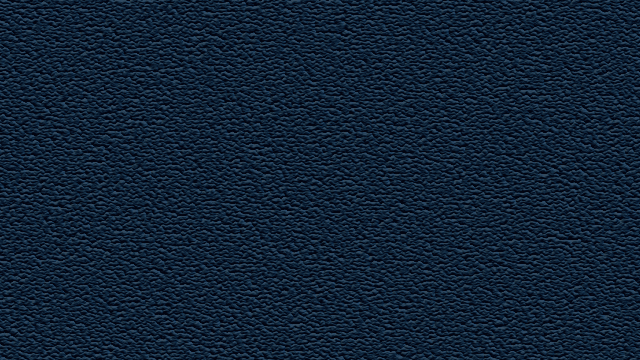
Give the GLSL for this texture, as a WebGL 2 fragment shader.

```glsl
#version 300 es
precision highp float;
// Fine navy leather grain: small embossed wrinkles lit from above.

uniform vec2 u_resolution;
out vec4 fragColor;

// Grain cells per canvas height, wider than tall
const vec2 COARSE_CELLS = vec2(72.0, 120.0);
const vec2 FINE_CELLS = vec2(112.0, 166.0);
const float COARSE_WEIGHT = 0.80;
const float FINE_WEIGHT = 0.40;
const float CREASE_SHARPNESS = 9.0;
const float CONTRAST = 8.8;
const float CRINKLE = 0.0017;      // wobble of the wrinkles
const float TINT_STRENGTH = 0.035; // drift between slate and blue
const int SAMPLES = 2;             // supersamples per axis

// Shades from crease to highlight, with the tone where each is reached
const int SHADES = 6;
const vec3 SHADE[SHADES] = vec3[SHADES](
    vec3(0.008, 0.016, 0.062),
    vec3(0.020, 0.060, 0.130),
    vec3(0.032, 0.100, 0.180),
    vec3(0.060, 0.140, 0.220),
    vec3(0.090, 0.190, 0.270),
    vec3(0.190, 0.290, 0.380));
const float TONE[SHADES] = float[SHADES](0.07, 0.23, 0.39, 0.56, 0.77, 0.98);

// Integer hash: two random values per cell
vec2 hash2(ivec2 cell, uint seed) {
    uvec2 v = uvec2(cell + 4096) + seed * uvec2(747u, 391u);
    v = v * 1664525u + 1013904223u;
    v.x += v.y * 1664525u;
    v.y += v.x * 1664525u;
    v ^= v >> 16u;
    v.x += v.y * 1664525u;
    v.y += v.x * 1664525u;
    v ^= v >> 16u;
    return vec2(v & 65535u) / 65535.0;
}

// Soft cellular noise: offset from the blended nearest grain centre.
// Its y part is the upward slope of each rounded grain.
vec2 grainSlope(vec2 p, uint seed) {
    ivec2 home = ivec2(floor(p));
    vec2 slope = vec2(0.0);
    float total = 0.0;
    for (int y = -1; y <= 1; y++) {
        for (int x = -1; x <= 1; x++) {
            ivec2 cell = home + ivec2(x, y);
            vec2 offset = p - vec2(cell) - hash2(cell, seed);
            float weight = exp(-CREASE_SHARPNESS * dot(offset, offset));
            slope += weight * offset;
            total += weight;
        }
    }
    return slope / max(total, 1e-6);
}

// Layered sines bend the grain so that wrinkles are not straight
vec2 crinkle(vec2 p) {
    return CRINKLE * vec2(
        sin(p.y * 223.0 + 2.0 * sin(p.x * 81.0)),
        sin(p.x * 307.0 + 2.0 * sin(p.y * 113.0)) * 0.7);
}

// Relief in x, tint noise in y
vec2 leather(vec2 p) {
    p += crinkle(p);
    vec2 coarse = grainSlope(p * COARSE_CELLS, 1u);
    vec2 fine = grainSlope(p * FINE_CELLS, 7u);
    float relief = COARSE_WEIGHT * (coarse.y + 0.15 * coarse.x)
                 + FINE_WEIGHT * (fine.y - 0.15 * fine.x);
    return vec2(relief, coarse.x + fine.x);
}

vec3 shadeRamp(float tone) {
    vec3 color = SHADE[0];
    for (int i = 1; i < SHADES; i++) {
        float blend = clamp((tone - TONE[i - 1]) / (TONE[i] - TONE[i - 1]), 0.0, 1.0);
        color += (SHADE[i] - SHADE[i - 1]) * blend;
    }
    return color;
}

void main() {
    // Average the relief over the pixel
    vec2 grain = vec2(0.0);
    for (int y = 0; y < SAMPLES; y++) {
        for (int x = 0; x < SAMPLES; x++) {
            vec2 jitter = (vec2(x, y) + 0.5) / float(SAMPLES) - 0.5;
            grain += leather((gl_FragCoord.xy + jitter) / u_resolution.y);
        }
    }
    grain /= float(SAMPLES * SAMPLES);

    // Spread the slope evenly over the tones, then colour it
    float tone = 1.0 / (1.0 + exp(-CONTRAST * grain.x));
    vec3 color = shadeRamp(tone);
    color += TINT_STRENGTH * grain.y * tone * vec3(-1.0, 0.0, 1.2);
    fragColor = vec4(clamp(color, 0.0, 1.0), 1.0);
}
```
